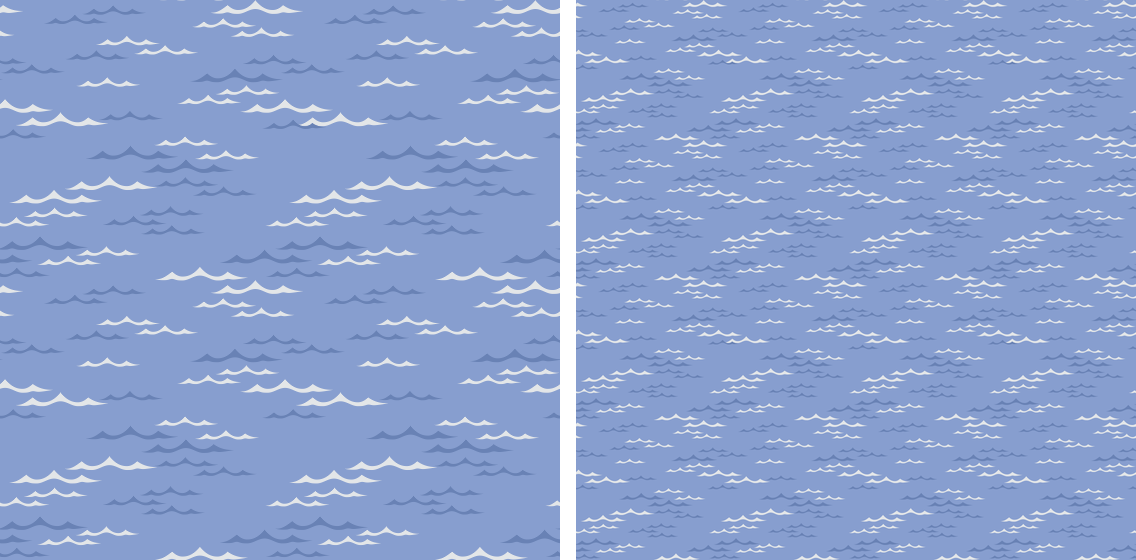
Left, the tile; right, the same tile 2 across and 2 down.
Reproduce this pattern procedurally as a WebGL 2 fragment shader.

```glsl
#version 300 es
precision highp float;

uniform vec2 u_resolution;
out vec4 fragColor;

// Banks of two waves: crest x, crest y, sideways direction of the second wave
const vec3 BANKS[8] = vec3[8](
    vec3(0.714, 0.047, 1.0), vec3(0.391, 0.370, -1.0), vec3(0.018, 0.646, 1.0),
    vec3(0.797, 0.935, 1.0), vec3(0.453, 0.872, 1.0), vec3(0.880, 0.695, -1.0),
    vec3(0.195, 0.258, -1.0), vec3(0.380, 0.120, -1.0));

// Lone small waves: three light, then four dark
const vec2 LONE[7] = vec2[7](
    vec2(0.383, 0.724), vec2(0.661, 0.513), vec2(0.807, 0.464),
    vec2(0.344, 0.820), vec2(0.464, 0.604), vec2(0.609, 0.263), vec2(0.047, 0.539));

// Coverage of one wave with its main crest at the origin
float waveShape(vec2 q, float pixel) {
    float a = abs(q.x);
    float left = step(q.x, 0.0);
    a *= 1.0 + 0.07 * left * smoothstep(0.57, 0.9, a);

    // Upper edge: main crest, trough, shoulder crest, tail
    float top;
    if (a < 0.36) top = -0.20 + 0.20 * pow(1.0 - a / 0.36, 2.2);
    else if (a < 0.57) top = -0.20 + 0.10 * pow((a - 0.36) / 0.21, 2.0);
    else top = -0.22 + 0.12 * pow(max(0.0, 1.0 - (a - 0.57) / 0.42), 2.5);

    // Lower edge: arch below the crest, rising towards the tips
    float bottom = -0.28;
    if (a < 0.36) bottom += 0.05 + 0.05 * cos(3.14159 * a / 0.36);
    else bottom += 0.06 * pow((a - 0.36) / 0.63, 2.0);
    bottom += 0.025 * exp(-pow((a - 0.57) / 0.08, 2.0));

    // The left tail hangs lower
    float y = q.y + 0.035 * left * smoothstep(0.55, 0.95, a);
    return clamp((min(top, y + 0.5 * pixel) - max(bottom, y - 0.5 * pixel)) / pixel, 0.0, 1.0);
}

// One wave, wrapped into every tile
float wave(vec2 p, vec2 crest, float size, float pixel) {
    vec2 d = p - crest;
    d -= floor(d + 0.5);
    float unit = 0.1736 * size;
    return waveShape(d / unit, pixel / unit);
}

void main() {
    // Two tiles across and two down
    vec2 p = 2.0 * gl_FragCoord.xy / u_resolution;
    float pixel = 2.0 / u_resolution.y;
    float light = 0.0;
    float dark = 0.0;

    // Dark banks are mirrored copies of the light ones
    for (int i = 0; i < 8; i++) {
        float size = i < 3 ? 1.0 : 0.69;
        for (int k = 0; k < 2; k++) {
            vec2 crest = BANKS[i].xy + float(k) * size * vec2(0.198 * BANKS[i].z, -0.048);
            light = max(light, wave(p, crest, size, pixel));
            bool hasDark = k == 0 || (i != 2 && i != 3);
            if (hasDark) dark = max(dark, wave(p, vec2(0.857 - crest.x, crest.y + 0.109), size, pixel));
        }
    }

    // Lone waves; the last one sits higher in a single tile
    for (int i = 0; i < 7; i++) {
        vec2 crest = LONE[i];
        vec2 cell = mod(floor(p - crest + 0.5), 2.0);
        if (i == 6) crest.y += 0.034 * cell.x * cell.y;
        float cover = wave(p, crest, 0.69, pixel);
        if (i < 3) light = max(light, cover);
        else dark = max(dark, cover);
    }

    vec3 color = vec3(0.53, 0.62, 0.81);
    color = mix(color, vec3(0.89, 0.90, 0.91), light);
    color = mix(color, vec3(0.41, 0.51, 0.71), dark);
    fragColor = vec4(color, 1.0);
}
```
